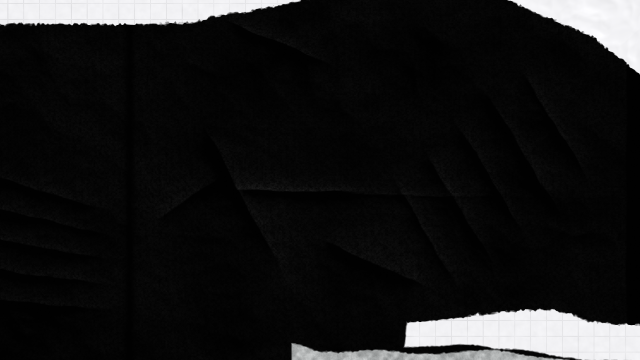
Reproduce this texture procedurally as a Shadertoy shader.

```glsl
float hash(vec2 p) {
    return fract(sin(dot(p, vec2(127.1, 311.7))) * 43758.5453);
}

float noise(vec2 p) {
    vec2 i = floor(p), f = fract(p);
    f = f * f * (3.0 - 2.0 * f);
    return mix(mix(hash(i), hash(i + vec2(1, 0)), f.x),
               mix(hash(i + vec2(0, 1)), hash(i + vec2(1, 1)), f.x), f.y);
}

float fbm(vec2 p) {
    float sum = 0.0, amp = 0.5;
    for (int i = 0; i < 5; i++) {
        sum += amp * noise(p);
        p = mat2(1.6, 1.2, -1.2, 1.6) * p + 3.7;
        amp *= 0.5;
    }
    return sum;
}

// Height of crumpled paper: sharp ridges over a warped domain
float crumple(vec2 p) {
    p += 0.35 * vec2(fbm(p * 1.3), fbm(p * 1.3 + 9.0));
    float sum = 0.0, amp = 0.5;
    for (int i = 0; i < 4; i++) {
        sum += amp * abs(2.0 * noise(p) - 1.0);
        p = mat2(1.5, 1.1, -1.1, 1.5) * p + 5.3;
        amp *= 0.5;
    }
    return sum;
}

// Crease from a to b: lit on its left side, shaded on its right
float fold(vec2 p, vec2 a, vec2 b, float width) {
    vec2 along = normalize(b - a);
    float t = dot(p - a, along) / length(b - a);
    float d = dot(p - a, vec2(-along.y, along.x)) + 0.014 * (fbm(p * 14.0) - 0.5);
    float taper = smoothstep(0.0, 0.2, t) * smoothstep(1.0, 0.6, t);
    float side = smoothstep(-0.004, 0.004, d) * 2.0 - 1.0;
    return taper * side * exp(-abs(d) / width);
}

float gridLines(vec2 p) {
    vec2 cell = abs(fract(p / 0.044) - 0.5) * 0.044;
    vec2 line = smoothstep(0.0025, 0.0005, cell);
    return max(line.x, line.y) * (0.3 + 0.7 * noise(p * 30.0));
}

vec3 blackPaper(vec2 p) {
    float relief = crumple(p * 3.2 + vec2(0.012, 0.03)) - crumple(p * 3.2);
    float light = 0.016 + 0.13 * relief + 0.025 * (fbm(p * 5.0) - 0.48);

    // Main creases
    light += 0.055 * fold(p, vec2(0.62, 0.476), vec2(1.05, 0.464), 0.018);
    light += 0.018 * fold(p, vec2(0.85, 0.462), vec2(1.45, 0.45), 0.015);
    light += 0.026 * fold(p, vec2(0.56, 0.66), vec2(0.82, 0.18), 0.04);
    light += 0.035 * fold(p, vec2(0.62, 0.945), vec2(0.95, 0.81), 0.024);
    light += 0.026 * fold(p, vec2(0.88, 0.34), vec2(1.24, 0.18), 0.045);
    light += 0.020 * fold(p, vec2(0.42, 0.38), vec2(0.64, 0.53), 0.035);

    // Slanted folds on the right, shallow folds on the left
    for (int i = 0; i < 5; i++) {
        float k = float(i);
        vec2 a = vec2(1.08 + 0.09 * k, 0.52 + 0.075 * k);
        light += 0.024 * fold(p, a, a + vec2(0.22, -0.36), 0.025);
        vec2 b = vec2(-0.08, 0.53 - 0.09 * k);
        light += 0.024 * fold(p, b, b + vec2(0.42, -0.13 + 0.025 * k), 0.024);
    }

    // Vertical fold and the plain strip at the right
    light *= 1.0 - 0.8 * exp(-pow((p.x - 0.36) / 0.014, 2.0));
    light *= 1.0 - 0.95 * smoothstep(1.735, 1.745, p.x + 0.008 * (fbm(p * 9.0) - 0.5));

    float grain = 0.25 + 1.0 * noise(p * 210.0) + 0.6 * noise(p * 430.0);
    return vec3(max(light, 0.003) * grain);
}

void mainImage(out vec4 fragColor, in vec2 fragCoord) {
    vec2 p = fragCoord / iResolution.y;
    float soft = 1.2 / iResolution.y;
    float torn = 0.016 * (fbm(p * 22.0) - 0.5) + 0.007 * (noise(p * 150.0) - 0.5);
    float fibre = fbm(p * 70.0);
    vec3 color = blackPaper(p);

    // Squared paper, upper left
    vec3 squared = vec3(0.95, 0.95, 0.96) + 0.04 * (fibre - 0.5) - 0.07 * gridLines(p);
    float upperLeft = p.y - 0.932 - 0.2 * max(p.x - 0.5, 0.0) + torn;
    color = mix(color, squared, smoothstep(-soft, soft, upperLeft));

    // Crumpled white paper, upper right
    float upperRight = p.y - 1.0 + 0.46 * (p.x - 1.417) + 0.35 * max(p.x - 1.655, 0.0) + torn;
    float dent = crumple(p * 7.0 + vec2(0.05, 0.08)) - crumple(p * 7.0);
    vec3 white = vec3(0.95, 0.95, 0.96) + 0.25 * dent;
    color = mix(color, white, smoothstep(-soft, soft, upperRight) * step(1.2, p.x));

    // Grey strip along the bottom
    float greyTop = 0.022 + 0.024 * smoothstep(0.9, 0.81, p.x)
        + 0.006 * cos((p.x - 1.04) * 20.0) * smoothstep(0.9, 1.0, p.x)
        - 0.03 * smoothstep(1.4, 1.68, p.x);
    float grey = min(greyTop - p.y + 0.5 * torn, p.x - 0.81);
    vec3 greyPaper = vec3(0.68, 0.69, 0.69) + 0.35 * (fibre - 0.5);
    color = mix(color, greyPaper, smoothstep(-soft, soft, grey));

    // Squared scrap, lower right
    float scrapTop = 0.104 + 0.034 * smoothstep(1.15, 1.45, p.x) - 0.04 * smoothstep(1.52, 1.7, p.x);
    float scrapBase = 0.036 + 0.006 * smoothstep(1.15, 1.28, p.x)
        - 0.014 * smoothstep(1.3, 1.42, p.x) - 0.03 * smoothstep(1.42, 1.66, p.x);
    float scrap = min(scrapTop - p.y + torn, p.y - scrapBase + 0.4 * torn);
    scrap = min(scrap, p.x - 1.122 - 0.12 * (p.y - 0.03) + 0.25 * torn);
    color = mix(color, squared, smoothstep(-soft, soft, scrap));

    fragColor = vec4(clamp(color, 0.0, 1.0), 1.0);
}
```
